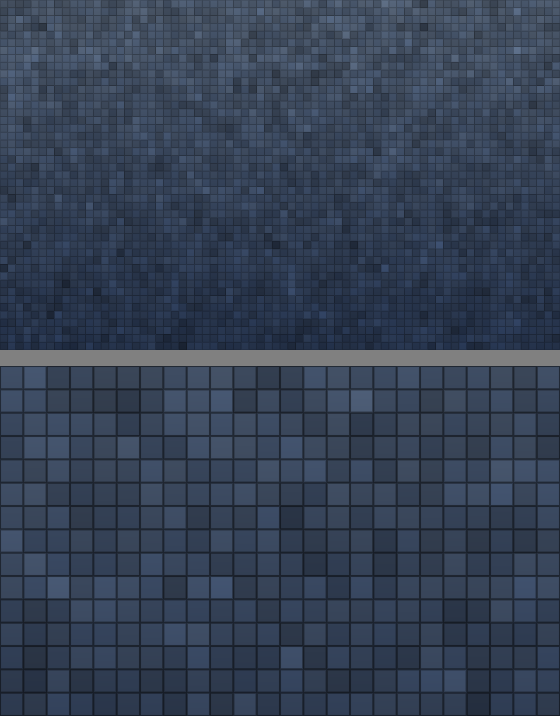
Top: the whole. Bottom: its middle third, enlarged.
Write a Shadertoy shader that draws this pattern.

```glsl
float hash(vec2 p) {
    vec3 q = fract(p.xyx * vec3(0.1031, 0.1030, 0.0973));
    q += dot(q, q.yzx + 33.33);
    return fract((q.x + q.y) * q.z);
}

// Distance to the nearest scattered point, for clumps of darker tiles
float cellular(vec2 p) {
    vec2 id = floor(p);
    float nearest = 2.0;
    for (int y = -1; y <= 1; y++) {
        for (int x = -1; x <= 1; x++) {
            vec2 c = id + vec2(x, y);
            vec2 point = c + vec2(hash(c + 17.0), hash(c + 89.0));
            nearest = min(nearest, distance(p, point));
        }
    }
    return nearest;
}

vec3 tileColor(vec2 id, float height) {
    vec3 base = mix(vec3(0.140, 0.192, 0.285), vec3(0.292, 0.344, 0.418), height);

    // Mostly mild shade changes, with a few stronger light and dark tiles
    float shade = hash(id) + hash(id + 71.3) - 1.0;
    float strength = hash(id + 153.7) > 0.86 ? 0.32 : 0.18;
    float clump = cellular(id / 4.5 + 3.7) - 0.45;
    float tint = hash(id + 219.1) - 0.5;

    base *= 1.0 + strength * shade + 0.24 * clump;
    return base * (1.0 + tint * vec3(-0.04, 0.0, 0.05));
}

void mainImage(out vec4 fragColor, in vec2 fragCoord) {
    // 45 rows of square tiles, 72 columns on an 8:5 canvas
    vec2 grid = fragCoord / iResolution.y * 45.0;
    float pixel = 45.0 / iResolution.y;
    vec2 id = floor(grid);
    vec2 cell = fract(grid);

    vec3 color = tileColor(id, (id.y + 0.5) / 45.0);

    // Faint light from above on each tile
    color *= 1.0 + 0.04 * (cell.y - 0.5);

    // Thin dark joints, weighted by pixel coverage
    vec2 edge = min(cell, 1.0 - cell);
    vec2 cover = clamp((0.045 - edge) / pixel + 0.5, 0.0, 1.0);
    cover *= min(1.0, 0.09 / pixel);
    float joint = max(cover.x, cover.y);
    color = mix(color, color * 0.53, joint);

    fragColor = vec4(color, 1.0);
}
```
